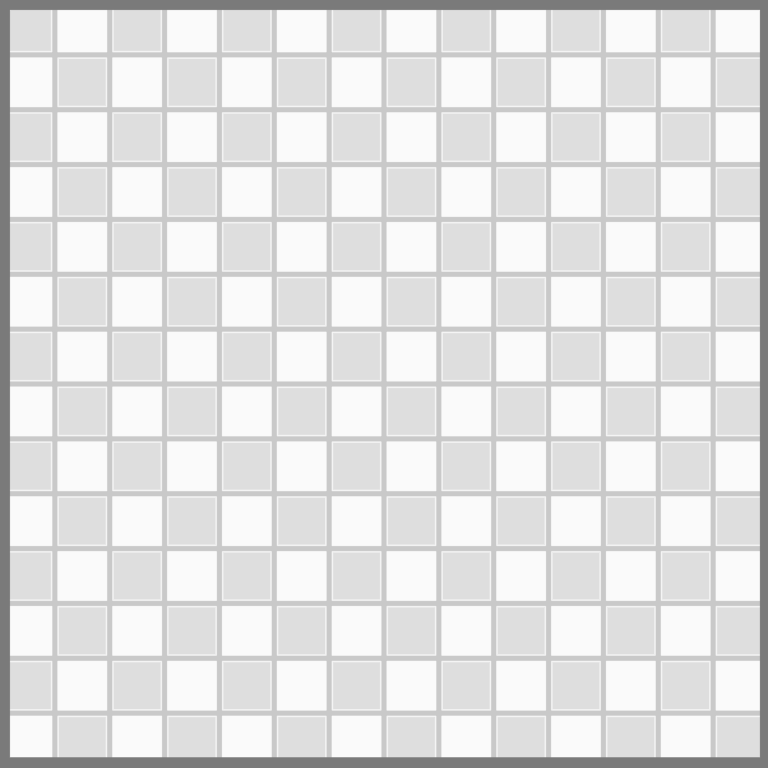
Give the GLSL for this pattern, as a three.js fragment shader.

```glsl
// Checkerboard of pale square tiles with grey grout, light rims and a dark frame.
#define TILES 14.0
#define GROUT_HALF 0.0033
#define RIM_WIDTH 0.0019
#define CORNER 0.0012
#define SOFT 0.0010
#define FRAME_MIN vec2(0.0130, 0.0140)
#define FRAME_MAX vec2(0.9895, 0.9870)
#define GREY_TILE vec3(0.87)
#define WHITE_TILE vec3(0.98)
#define RIM_COLOR vec3(0.96)
#define GROUT_COLOR vec3(0.79)
#define FRAME_COLOR vec3(0.48)

varying vec2 vUv;

// Signed distance to a rounded box, negative inside.
float roundedBox(vec2 p, vec2 halfSize, float radius) {
  vec2 q = abs(p) - halfSize + radius;
  return length(max(q, 0.0)) + min(max(q.x, q.y), 0.0) - radius;
}

// Smoothed coverage of a shape from its signed distance.
float coverage(float dist) {
  return 1.0 - smoothstep(-SOFT, SOFT, dist);
}

void main() {
  // Repeat: cell index and position from the cell centre in canvas units
  vec2 cell = floor(vUv * TILES);
  vec2 local = (fract(vUv * TILES) - 0.5) / TILES;
  float isGrey = mod(cell.x + cell.y, 2.0);

  // Tile faces; only the grey ones carry a light rim
  float tile = roundedBox(local, vec2(0.5 / TILES - GROUT_HALF), CORNER);
  vec3 greyFace = mix(RIM_COLOR, GREY_TILE, coverage(tile + RIM_WIDTH));
  vec3 face = mix(WHITE_TILE, greyFace, isGrey);
  vec3 color = mix(GROUT_COLOR, face, coverage(tile));

  // Frame laid over the outer tiles
  vec2 middle = 0.5 * (FRAME_MIN + FRAME_MAX);
  vec2 halfOpening = 0.5 * (FRAME_MAX - FRAME_MIN);
  float opening = roundedBox(vUv - middle, halfOpening, 0.0);
  color = mix(FRAME_COLOR, color, coverage(opening));

  gl_FragColor = vec4(color, 1.0);
}
```
